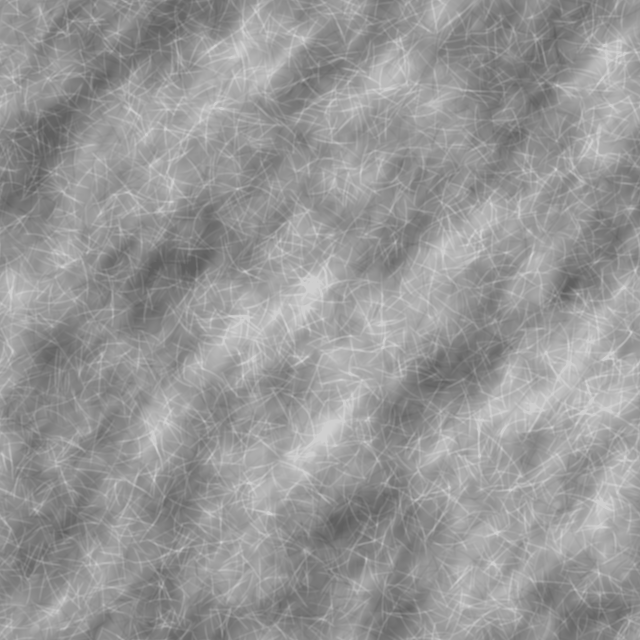
A WebGL 1 fragment shader for this texture:

```glsl
precision highp float;

uniform vec2 u_resolution;

const float BASE_GREY = 0.588;
const float DARKEST = 0.375;
const float BRIGHTEST = 0.81;

const vec2 STREAK_CELLS = vec2(3.0, 5.0);   // along and across the diagonal
const float STREAK_CONTRAST = 0.23;
const float PATCH_CELLS = 9.0;
const float PATCH_CONTRAST = 0.115;
const float OCTAVE_GAIN = 0.62;

const int FIBRE_LAYERS = 12;
const float FIBRE_MIN_CELLS = 14.0;
const float FIBRE_CELL_STEP = 2.0;
const float FIBRE_WIDTH = 0.0034;
const float FIBRE_HALF_LENGTH = 0.75;       // in cells
const float FIBRE_BEND = 0.6;
const float FIBRE_DARK_SHADE = -0.4;
const float FIBRE_MEAN = 0.29;
const float FIBRE_CONTRAST = 0.07;

const float PEBBLE_CELLS = 26.0;
const float PEBBLE_SHARE = 0.3;
const float PEBBLE_CONTRAST = 0.065;

const float TAU = 6.2831853;

vec3 hash3(vec2 cell, float seed) {
  vec3 p = fract(vec3(cell.xyx + seed * 7.31) * vec3(0.1031, 0.1030, 0.0973));
  p += dot(p, p.yxz + 33.33);
  return fract((p.xxy + p.yzz) * p.zyx);
}

float cornerSlope(vec2 cell, vec2 offset, vec2 period, float seed) {
  float angle = TAU * hash3(mod(cell, period), seed).x;
  return dot(vec2(cos(angle), sin(angle)), offset);
}

// Gradient noise that wraps after a whole number of cells
float wrapNoise(vec2 p, vec2 period, float seed) {
  vec2 cell = floor(p);
  vec2 f = p - cell;
  vec2 w = f * f * f * (f * (f * 6.0 - 15.0) + 10.0);
  vec2 e = vec2(1.0, 0.0);
  float low = mix(cornerSlope(cell, f, period, seed),
                  cornerSlope(cell + e, f - e, period, seed), w.x);
  float high = mix(cornerSlope(cell + e.yx, f - e.yx, period, seed),
                   cornerSlope(cell + e.xx, f - e.xx, period, seed), w.x);
  return mix(low, high, w.y);
}

float fractalNoise(vec2 uv, vec2 cells, float seed) {
  float sum = 0.0;
  float gain = 1.0;
  for (int i = 0; i < 4; i++) {
    float octave = float(i);
    vec2 shift = vec2(0.37, 0.61) * octave;
    sum += gain * wrapNoise(uv * cells + shift, cells, seed + octave);
    cells *= 2.0;
    gain *= OCTAVE_GAIN;
  }
  return sum;
}

// One curved hair per cell, reaching into the neighbouring cells
float fibreLayer(vec2 uv, float cells, float seed) {
  vec2 p = uv * cells + fract(seed * vec2(0.618, 0.382));
  vec2 home = floor(p);
  float width = FIBRE_WIDTH * cells;
  float sum = 0.0;
  for (int y = -1; y <= 1; y++) {
    for (int x = -1; x <= 1; x++) {
      vec2 cell = home + vec2(float(x), float(y));
      vec3 place = hash3(mod(cell, cells), seed);
      vec3 look = hash3(mod(cell, cells), seed + 41.0);
      float angle = TAU * place.z;
      vec2 along = vec2(cos(angle), sin(angle));
      vec2 d = p - cell - place.xy;
      d = vec2(dot(d, along), dot(d, vec2(-along.y, along.x)));
      d.y += FIBRE_BEND * (look.x - 0.5) * d.x * d.x;
      float body = 1.0 - smoothstep(0.0, width, abs(d.y));
      float taper = 1.0 - smoothstep(0.6, 1.0, abs(d.x) / FIBRE_HALF_LENGTH);
      sum += body * taper * mix(FIBRE_DARK_SHADE, 1.0, look.y);
    }
  }
  return sum;
}

// Sparse soft grains, leaning along the diagonal and lit from above
float pebbles(vec2 uv) {
  vec2 p = uv * PEBBLE_CELLS;
  vec2 cell = floor(p);
  vec3 rnd = hash3(mod(cell, PEBBLE_CELLS), 71.0);
  vec2 d = p - cell - mix(vec2(0.36), vec2(0.64), rnd.xy);
  vec2 leaning = vec2(d.x + d.y, d.y - d.x) * 0.7071;
  float radius = length(leaning / vec2(0.35, 0.23));
  float cluster = smoothstep(-0.05, 0.25, wrapNoise(uv * 5.0, vec2(5.0), 83.0));
  float body = 1.0 - smoothstep(0.45, 1.0, radius);
  return body * cluster * step(rnd.z, PEBBLE_SHARE) * (0.8 + 1.5 * d.y);
}

void main() {
  vec2 uv = gl_FragCoord.xy / u_resolution;

  // Broad clouds on a sheared lattice, then rounder patches
  vec2 sheared = vec2(uv.x, uv.y - uv.x);
  float grey = BASE_GREY;
  grey += STREAK_CONTRAST * fractalNoise(sheared, STREAK_CELLS, 3.0);
  grey += PATCH_CONTRAST * fractalNoise(uv, vec2(PATCH_CELLS), 17.0);

  // Tangled hairs of several lengths
  float fibres = -FIBRE_MEAN;
  for (int i = 0; i < FIBRE_LAYERS; i++) {
    float layer = float(i);
    fibres += fibreLayer(uv, FIBRE_MIN_CELLS + FIBRE_CELL_STEP * layer, 29.0 + layer);
  }
  grey += FIBRE_CONTRAST * fibres + PEBBLE_CONTRAST * pebbles(uv);

  gl_FragColor = vec4(vec3(clamp(grey, DARKEST, BRIGHTEST)), 1.0);
}
```
